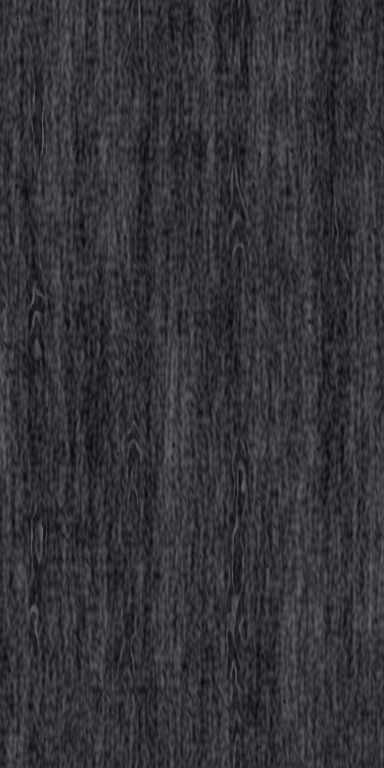
Write a WebGL 1 fragment shader that draws this texture.

```glsl
precision highp float;
// Charcoal stained wood: layered gradient noise, stretched along y, makes the
// fibres; four wandering columns carry pale nested arches of cathedral grain;
// sparse dark pores and slanted ticks are scattered on jittered grids.

#define BASE_SHADE 0.211
#define BAND_CONTRAST 0.085
#define STREAK_CONTRAST 0.095
#define FIBRE_CONTRAST 0.13
#define SPECKLE_CONTRAST 0.15
#define COLUMNS 4.0
#define COLUMN_HALF_WIDTH 0.024
#define RING_DENSITY 72.0
#define RING_GLOW 0.21
#define PORE_DENSITY 0.24
#define TINT vec3(0.002, -0.005, 0.012)

uniform vec2 u_resolution;

vec2 hash2(vec2 p) {
  vec3 q = fract(p.xyx * vec3(0.1031, 0.1030, 0.0973));
  q += dot(q, q.yzx + 33.33);
  return fract((q.xx + q.yz) * q.zy);
}

float cornerSlope(vec2 cell, vec2 offset) {
  float angle = 6.2832 * hash2(cell + 71.0).x;
  return dot(vec2(cos(angle), sin(angle)), offset);
}

// Gradient noise, roughly -0.7 to 0.7
float noise(vec2 p) {
  vec2 i = floor(p), f = p - i;
  vec2 u = f * f * f * (f * (f * 6.0 - 15.0) + 10.0);
  vec2 e = vec2(1.0, 0.0);
  float low = mix(cornerSlope(i, f), cornerSlope(i + e, f - e), u.x);
  float high = mix(cornerSlope(i + e.yx, f - e.yx),
                   cornerSlope(i + e.xx, f - e.xx), u.x);
  return mix(low, high, u.y);
}

// One slanted ellipse in some cells of a grid
float flecks(vec2 p, vec2 grid, vec2 radius, float slant, float density) {
  vec2 cell = floor(p * grid);
  vec2 spot = 0.25 + 0.5 * hash2(cell + 13.0);
  vec2 q = (fract(p * grid) - spot) / grid;
  q.x += slant * q.y;
  vec2 pick = hash2(cell + grid);
  float soft = 0.8 / (u_resolution.x * radius.x);
  float d = length(q / (radius * (0.6 + 0.6 * pick.y)));
  return step(pick.x, density) * (1.0 - smoothstep(1.0 - soft, 1.0 + soft, d));
}

// Fine short grain, shared by plain wood and figured columns
float fineGrain(vec2 p) {
  return FIBRE_CONTRAST * noise(p * vec2(97.0, 9.0))
       + SPECKLE_CONTRAST * noise(p * vec2(121.0, 47.0) + 5.0);
}

// Long soft streaks running the height of the board
float longGrain(vec2 p) {
  return BAND_CONTRAST * noise(p * vec2(11.0, 0.7) + 3.0)
       + STREAK_CONTRAST * noise(p * vec2(43.0, 1.7) + 9.0);
}

// Cathedral figure: x = pale ring lines, y = coverage, z = dark halo
vec3 cathedral(vec2 p) {
  float x = p.x + 0.025 * noise(vec2(p.x * 2.0, p.y * 1.7) + 4.0);
  float column = floor(x * COLUMNS);
  float seed = column * 3.7 + 0.4;
  float jitter = 0.3 * (hash2(vec2(column, 8.0)).x - 0.5);
  float dx = x - (column + 0.5 + jitter) / COLUMNS;
  float halfWidth = COLUMN_HALF_WIDTH * (1.0 + 0.9 * noise(vec2(seed, p.y * 2.6)));
  float reach = abs(dx) / halfWidth;

  float phase = RING_DENSITY * sqrt(dx * dx + 0.00004)
              + 5.0 * p.y + 5.0 * noise(vec2(seed + 20.0, p.y * 2.0))
              + 1.3 * noise(p * vec2(24.0, 7.0))
              + 0.4 * noise(p * vec2(60.0, 24.0));
  float line = smoothstep(0.0, 0.9, cos(6.2832 * phase));
  line *= 0.75 + 0.9 * noise(p * vec2(50.0, 16.0) + 2.0);

  float presence = smoothstep(-0.22, 0.25, noise(vec2(seed + 40.0, p.y * 2.2)));
  float cover = presence * (1.0 - smoothstep(0.5, 1.25, reach));
  float halo = exp(-0.25 * reach * reach);
  return vec3(line, cover, halo);
}

void main() {
  vec2 p = gl_FragCoord.xy / u_resolution.x;
  vec2 bent = p + vec2(0.008 * noise(p * vec2(5.0, 2.5)), 0.0);

  // Plain wood
  float grain = fineGrain(bent);
  float shade = BASE_SHADE + longGrain(bent) + grain;

  // Figured columns with dark surroundings
  vec3 figure = cathedral(p);
  shade -= 0.025 * figure.z;
  float figured = 0.125 + RING_GLOW * figure.x + 0.55 * grain;
  shade = mix(shade, figured, 0.9 * figure.y);

  // Dark pores, and ticks gathered in patches
  float pores = flecks(bent, vec2(14.0, 9.0), vec2(0.004, 0.008), 0.1, PORE_DENSITY);
  float patches = smoothstep(0.1, 0.3, noise(p * vec2(7.0, 2.2) + 6.0));
  float ticks = flecks(bent, vec2(41.0, 23.0), vec2(0.003, 0.01), 0.45, 0.6);
  shade = mix(shade, 0.075, max(0.75 * pores, 0.6 * ticks * patches));

  gl_FragColor = vec4(clamp(vec3(shade) + TINT, 0.055, 0.5), 1.0);
}
```
